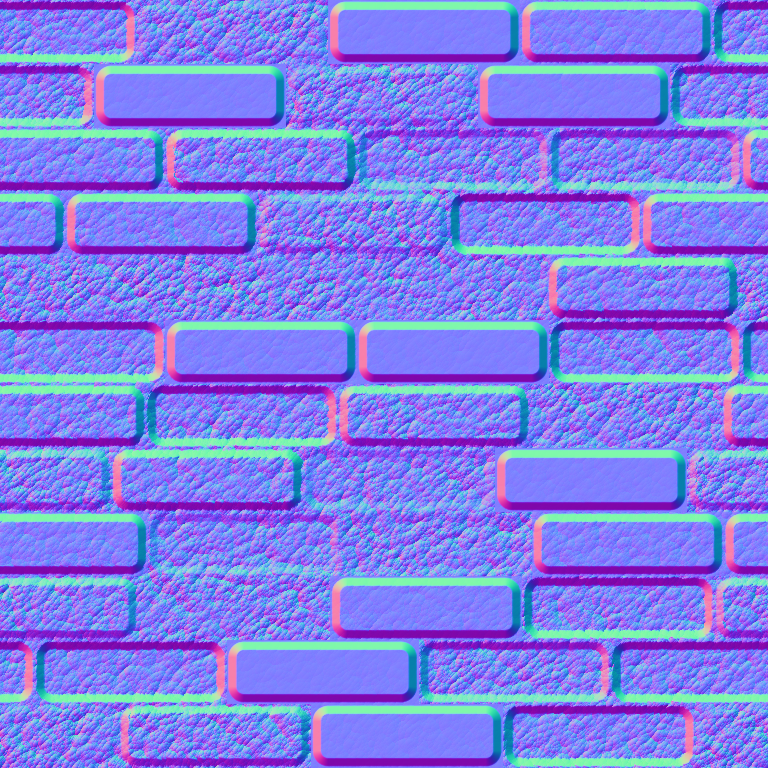
Reproduce this texture map procedurally as a three.js fragment shader.

```glsl
// Normal map of a brick wall: 12 courses of 4 rounded bricks, each course shifted.
// Each brick is raised, flush or sunken; bevels come from a rounded-box distance
// and the rough stone faces from three layers of sheared cellular noise.
varying vec2 vUv;

vec2 hash2(vec2 cell) {
  vec3 h = fract(cell.xyx * vec3(0.1031, 0.1030, 0.0973));
  h += dot(h, h.yzx + 33.33);
  return fract((h.xx + h.yz) * h.zy);
}

// Offset from the nearest scattered point: the slope of a small stone facet.
vec2 facet(vec2 p, vec2 period) {
  vec2 base = floor(p), nearest = vec2(2.0);
  for (int y = -1; y <= 1; y++) {
    for (int x = -1; x <= 1; x++) {
      vec2 cell = base + vec2(float(x), float(y));
      vec2 away = p - cell - hash2(mod(cell, period) + period);
      if (dot(away, away) < dot(nearest, nearest)) nearest = away;
    }
  }
  return nearest;
}

// Facets on a diagonal lattice whose integer period keeps the canvas tileable.
vec2 stoneSlope(vec2 uv, vec2 period) {
  vec2 w = facet(vec2(uv.x - uv.y, uv.x + uv.y) * period, period);
  return vec2(-w.x - w.y, w.y - w.x);
}

// Shift of each course, counted from the top, in brick lengths.
float courseShift(float row) {
  vec4 group = row < 4.0 ? vec4(0.71, 0.49, 0.86, 0.34)
             : row < 8.0 ? vec4(0.85, 0.86, 0.76, 0.58)
                         : vec4(0.77, 0.72, 0.18, 0.62);
  vec4 pick = 1.0 - step(0.5, abs(vec4(0.0, 1.0, 2.0, 3.0) - mod(row, 4.0)));
  return dot(group, pick);
}

void main() {
  // Brick layout
  float row = 11.0 - clamp(floor(vUv.y * 12.0), 0.0, 11.0);
  float along = vUv.x * 4.0 - courseShift(row);
  float column = mod(floor(along), 4.0);
  vec2 p = (fract(vec2(along, vUv.y * 12.0)) - 0.5) / vec2(4.0, 12.0);

  // Cubes modulo a prime spread the ranks evenly over all bricks
  float id = row * 4.0 + column + 25.0;
  float rank = floor(mod(id * id * id + 0.5, 47.0)) / 47.0;
  float lift = clamp((rank - 0.38) * 4.5, -1.0, 1.0);
  float rough = mix(0.65 + rank, 0.07, smoothstep(0.4, 0.9, rank));

  // Stone relief, with broad worn patches
  vec2 relief = stoneSlope(vUv, vec2(47.0, 29.0)) * 0.5
              + stoneSlope(vUv, vec2(89.0, 53.0)) * 0.55
              + stoneSlope(vUv, vec2(151.0, 97.0)) * 0.5;
  vec2 turn = vUv * 6.28318;
  float wear = sin(turn.x * 5.0 + 2.0 * sin(turn.y * 3.0))
             * sin(turn.y * 8.0 + 2.0 * sin(turn.x * 4.0));
  rough *= 0.9 + 0.25 * wear;

  // Bevel along the rounded outline, chipped where the stone is rough
  vec2 corner = max(abs(p) - vec2(0.1225, 0.0392) + 0.02, 0.0);
  float edge = length(corner) - 0.02 + 0.002 * rough * relief.x;
  float bevel = smoothstep(-0.0115, -0.008, edge)
              * (1.0 - smoothstep(-0.002, 0.0012, edge));
  vec2 outward = sign(p) * corner / max(length(corner), 0.0001);

  // Slopes to an encoded normal; the x axis is mirrored
  vec2 slope = vec2(-outward.x, outward.y) * bevel * 2.8 * lift * abs(lift)
             + relief * rough * (1.0 - 0.4 * bevel * abs(lift));
  vec3 normal = normalize(vec3(slope, 1.0));
  gl_FragColor = vec4(normal * 0.5 + 0.5, 1.0);
}
```
